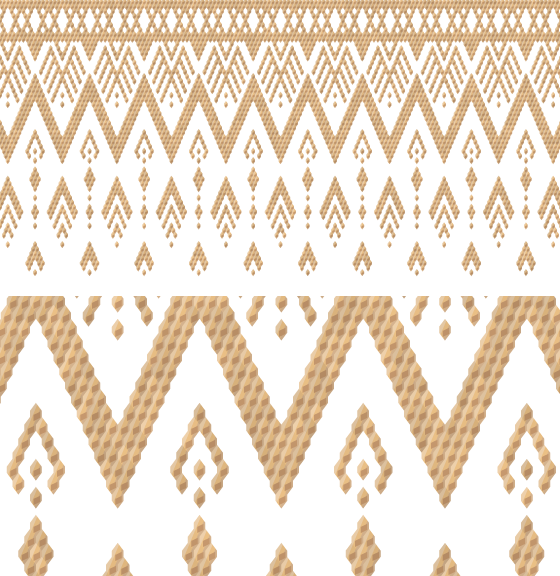
Top: the whole. Bottom: its middle third, enlarged.
Give the GLSL for this pattern, as a WebGL 1 fragment shader.

```glsl
precision highp float;
// Woven border of golden beads: striped lattice, feathers, broad zigzag, pendants and fir shapes.

uniform vec2 u_resolution;

#define PERIOD 0.1948        // width of one repeat, in canvas heights
#define PEAK_X 0.125         // first zigzag peak, in canvas heights
#define ROWS 60.0            // bead rows down the canvas
#define ROW_SHIFT 0.41       // centre of the first row, in rows
#define HALF_BEADS 28.0      // half bead widths per repeat
#define BEAD_TIP 0.78        // half height of a bead on its axis, in rows
#define TONE_VARIATION 0.10
#define GOLD vec3(0.88, 0.72, 0.50)
#define BROWN vec3(0.74, 0.57, 0.41)
#define SHADE vec3(0.80, 0.67, 0.53)
#define LIGHT vec3(0.89, 0.78, 0.64)
#define SAMPLES 4

float hash(vec2 p) {
  vec3 q = fract(p.xyx * vec3(0.1031, 0.1030, 0.0973));
  q += dot(q, q.yzx + 33.33);
  return fract((q.x + q.y) * q.z);
}

bool equals(float v, float target) { return abs(v - target) < 0.5; }
bool between(float v, float low, float high) { return v > low - 0.5 && v < high + 0.5; }

// Two solid stripes with a lattice of loops between them.
bool topBand(float peak, float row) {
  bool stripes = between(row, 0.0, 1.0) || between(row, 7.0, 8.0);
  float loopX = abs(mod(peak + 3.5, 7.0) - 3.5);
  bool lattice = between(row, 2.0, 6.0) && between(loopX + abs(row - 4.0), 3.0, 4.0);
  return stripes || lattice;
}

// Hanging feather over each valley, with small points over the peaks.
bool feathers(float peak, float valley, float row) {
  if (row < 8.5) return false;
  float down = row + valley;
  float spread = row - valley;
  bool points = between(row + peak, 10.0, 12.0) || equals(down, 12.0);
  bool spine = equals(down, 16.0) && valley < 6.5;
  bool barbs = between(down, 16.0, 26.0) && between(spread, 4.0, 16.0)
    && equals(mod(spread, 4.0), 0.0);
  bool drops = equals(valley, 0.0) && between(row, 20.0, 22.0);
  return points || spine || barbs || drops;
}

bool zigzag(float peak, float row) {
  return between(row - peak, 16.0, 20.0);
}

// Chain below each peak: open loop, lozenges, drops and an arrow.
bool pendants(float peak, float row) {
  float spread = row - peak;
  bool loop = (equals(spread, 28.0) && peak < 4.5)
    || (equals(peak, 3.0) && equals(row, 33.0));
  bool lozenges = peak + abs(row - 38.0) < 2.5 || peak + abs(row - 45.0) < 1.5;
  bool arrow = between(spread, 52.0, 54.0) && row + peak < 60.5;
  bool drops = equals(peak, 0.0) && (between(row, 32.0, 34.0)
    || equals(row, 42.0) || equals(row, 48.0) || equals(row, 58.0));
  return loop || lozenges || arrow || drops;
}

// Nested chevrons below each valley.
bool firs(float valley, float row) {
  float spread = row - valley;
  bool chevrons = between(spread, 38.0, 40.0) || equals(spread, 44.0) || equals(spread, 48.0);
  bool drop = equals(valley, 0.0) && equals(row, 52.0);
  return (chevrons && row + valley < 53.5) || drop;
}

// Nearest bead column in a row of the staggered weave.
float beadColumn(float x, float row) {
  float stagger = mod(row, 2.0);
  return 2.0 * floor((x - stagger) * 0.5 + 0.5) + stagger;
}

vec3 beadColor(vec2 q, vec2 id) {
  vec3 color = GOLD;
  if (q.x + q.y < -0.42) color = LIGHT;
  if (q.x + q.y > 0.38) color = SHADE;
  if (abs(q.x - 0.15) < 0.55 && abs(q.y - 0.22 + 0.2 * q.x) < 0.22) color = BROWN;
  return color * (1.0 + TONE_VARIATION * (hash(id + 17.0) - 0.5));
}

vec3 weave(vec2 p) {
  float x = (p.x - PEAK_X) / PERIOD * HALF_BEADS;
  float y = (1.0 - p.y) * ROWS - ROW_SHIFT;

  // Pointed hexagonal beads interlock between neighbouring rows.
  float row = floor(y);
  float column = beadColumn(x, row);
  if (y - row > BEAD_TIP - (2.0 * BEAD_TIP - 1.0) * abs(x - column)) {
    row += 1.0;
    column = beadColumn(x, row);
  }

  // Fold each repeat about its peak.
  float halfRepeat = HALF_BEADS * 0.5;
  float peak = abs(mod(column + halfRepeat, HALF_BEADS) - halfRepeat);
  float valley = halfRepeat - peak;
  bool beaded = topBand(peak, row) || feathers(peak, valley, row) || zigzag(peak, row)
    || pendants(peak, row) || firs(valley, row);
  return beaded ? beadColor(vec2(x - column, y - row), vec2(column, row)) : vec3(1.0);
}

void main() {
  // Average a grid of samples to smooth every edge.
  vec3 sum = vec3(0.0);
  for (int i = 0; i < SAMPLES; i++) {
    for (int j = 0; j < SAMPLES; j++) {
      vec2 offset = (vec2(float(i), float(j)) + 0.5) / float(SAMPLES) - 0.5;
      sum += weave((gl_FragCoord.xy + offset) / u_resolution.y);
    }
  }
  gl_FragColor = vec4(sum / float(SAMPLES * SAMPLES), 1.0);
}
```
